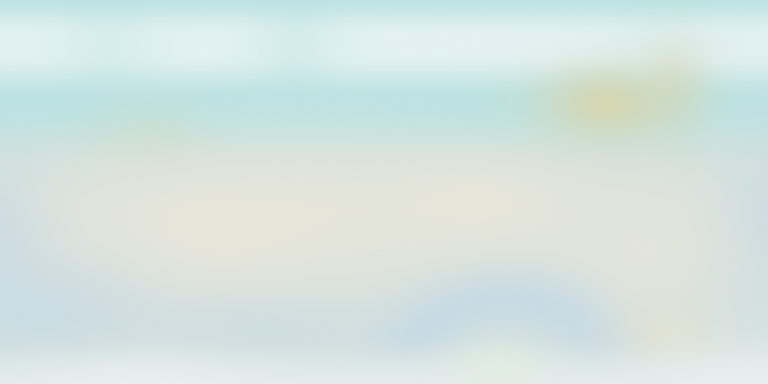
Write a Shadertoy shader that draws this background.

```glsl
// Soft pastel seascape: a misty teal sky over warm sand with pale blue shadows.
#define TEAL  vec3(0.740, 0.887, 0.885)
#define CLOUD vec3(0.885, 0.943, 0.945)
#define SAGE  vec3(0.840, 0.885, 0.865)
#define SAND  vec3(0.905, 0.900, 0.855)
#define BLUE  vec3(0.780, 0.855, 0.892)
#define GOLD  vec3(0.840, 0.838, 0.695)
#define FOAM  vec3(0.925, 0.945, 0.940)
#define GRAIN 0.003

float hash(vec2 p) {
    return fract(sin(dot(p, vec2(127.1, 311.7))) * 43758.55);
}

// Elliptical Gaussian falloff around a centre.
float glow(vec2 p, vec2 centre, vec2 radius) {
    vec2 d = (p - centre) / radius;
    return exp(-dot(d, d));
}

// Horizontal bands from the lower shore to the top of the sky.
vec3 bands(float y) {
    vec3 c = mix(BLUE, SAGE, 0.75);
    c = mix(c, mix(SAGE, SAND, 0.55), smoothstep(0.12, 0.38, y));
    c = mix(c, SAGE, smoothstep(0.44, 0.62, y));
    return mix(c, TEAL, smoothstep(0.56, 0.72, y));
}

// A bright cloud strip whose strength drifts along x.
vec3 clouds(vec3 c, vec2 p) {
    float gaps = 0.30 * glow(p, vec2(0.14, 0.88), vec2(0.06, 0.3))
               + 0.38 * glow(p, vec2(0.385, 0.88), vec2(0.055, 0.3))
               + 0.15 * glow(p, vec2(0.86, 0.88), vec2(0.08, 0.3));
    float strip = smoothstep(0.74, 0.86, p.y) * (1.0 - smoothstep(0.91, 1.01, p.y));
    return mix(c, CLOUD, strip * (1.0 - gaps));
}

// Warm light on the sand and gold in the sky.
vec3 warmth(vec3 c, vec2 p) {
    c = mix(c, SAND, 0.85 * glow(p, vec2(0.27, 0.40), vec2(0.15, 0.17)));
    c = mix(c, SAND, 0.60 * glow(p, vec2(0.42, 0.46), vec2(0.16, 0.16)));
    c = mix(c, SAND, 0.85 * glow(p, vec2(0.62, 0.48), vec2(0.13, 0.12)));
    c = mix(c, GOLD, 0.95 * glow(p, vec2(0.79, 0.73), vec2(0.085, 0.095)));
    c = mix(c, GOLD, 0.45 * glow(p, vec2(0.88, 0.78), vec2(0.045, 0.12)));
    return mix(c, GOLD, 0.25 * glow(p, vec2(0.19, 0.65), vec2(0.07, 0.07)));
}

// Cool shadows at both sides and a broad arch near the shore.
vec3 shadows(vec3 c, vec2 p) {
    c = mix(c, BLUE, 0.80 * glow(p, vec2(-0.02, 0.36), vec2(0.09, 0.24)));
    c = mix(c, BLUE, 0.65 * glow(p, vec2(0.07, 0.20), vec2(0.13, 0.13)));
    c = mix(c, BLUE, 0.40 * glow(p, vec2(0.34, 0.15), vec2(0.13, 0.09)));
    c = mix(c, BLUE, 0.70 * glow(p, vec2(1.02, 0.44), vec2(0.09, 0.24)));
    float radius = length((p - vec2(0.66, 0.03)) / vec2(0.135, 0.20));
    float ring = (radius - 0.95) / 0.42;
    float arch = exp(-ring * ring) * smoothstep(-0.02, 0.14, p.y);
    return mix(c, BLUE, 0.92 * arch);
}

// Pale foam along the lower edge with tinted pools of light.
vec3 shore(vec3 c, vec2 p) {
    c = mix(c, mix(SAND, GOLD, 0.30), 0.75 * glow(p, vec2(0.87, 0.13), vec2(0.065, 0.10)));
    c = mix(c, SAND, 0.50 * glow(p, vec2(0.84, 0.31), vec2(0.07, 0.13)));
    c = mix(c, mix(FOAM, BLUE, 0.18), 0.90 * (1.0 - smoothstep(-0.01, 0.13, p.y)));
    c = mix(c, FOAM, 0.60 * glow(p, vec2(0.19, 0.0), vec2(0.12, 0.08)));
    c = mix(c, FOAM, 0.50 * glow(p, vec2(0.97, 0.0), vec2(0.12, 0.14)));
    return mix(c, vec3(0.885, 0.930, 0.885), 0.80 * glow(p, vec2(0.65, 0.04), vec2(0.06, 0.07)));
}

void mainImage(out vec4 fragColor, in vec2 fragCoord) {
    vec2 p = fragCoord / iResolution.xy;
    vec3 c = clouds(bands(p.y), p);
    c = shore(shadows(warmth(c, p), p), p);
    // Fine dither keeps the gradients free of steps.
    c += GRAIN * (hash(floor(p * vec2(512.0, 256.0))) - 0.5);
    fragColor = vec4(c, 1.0);
}
```
